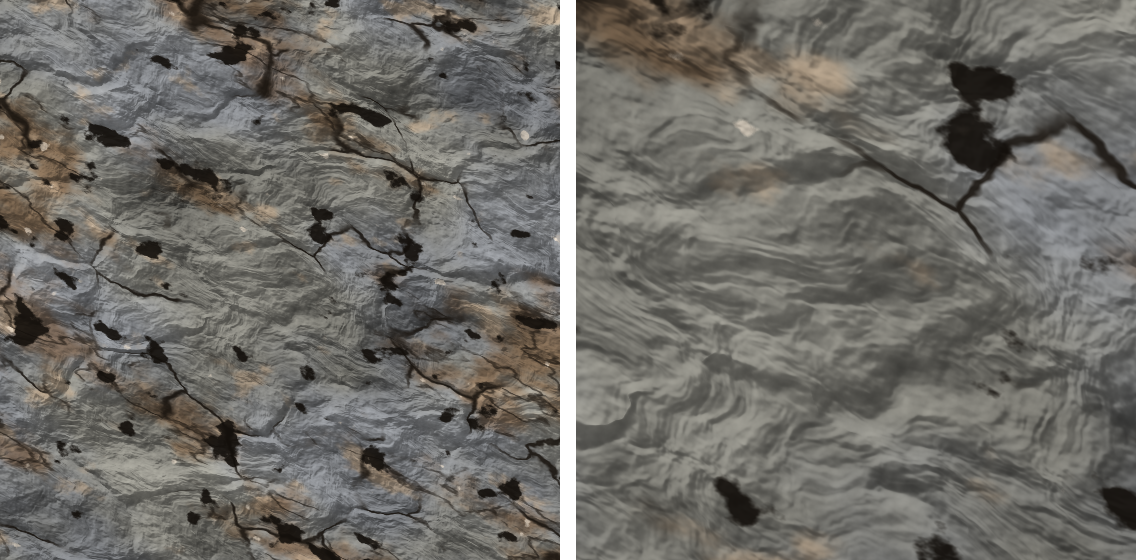
Left: the whole. Right: its middle third, enlarged.
Give the GLSL for this texture, as a WebGL 1 fragment shader.

```glsl
precision highp float;
uniform vec2 u_resolution;

vec2 hash2(vec2 p) {
  vec3 q = fract(p.xyx * vec3(0.1031, 0.1030, 0.0973));
  q += dot(q, q.yzx + 33.33);
  return fract((q.xx + q.yz) * q.zy);
}

float gradientDot(vec2 cell, vec2 offset) {
  float angle = 6.2832 * hash2(cell).x;
  return dot(vec2(cos(angle), sin(angle)), offset);
}

float noise(vec2 p) {
  vec2 i = floor(p), f = fract(p);
  vec2 u = f * f * f * (f * (f * 6.0 - 15.0) + 10.0);
  vec2 x = vec2(1.0, 0.0);
  return mix(mix(gradientDot(i, f), gradientDot(i + x, f - x), u.x),
             mix(gradientDot(i + x.yx, f - x.yx), gradientDot(i + 1.0, f - 1.0), u.x), u.y);
}

float fbm(vec2 p) {
  float sum = 0.0, amplitude = 1.0;
  for (int i = 0; i < 6; i++) {
    sum += amplitude * noise(p);
    p = mat2(1.6, 1.2, -1.2, 1.6) * p + 7.3;
    amplitude *= 0.47;
  }
  return sum;
}

// Layers dip towards the lower right and are squeezed across the dip.
vec2 strata(vec2 p) {
  return vec2(0.8 * (0.92 * p.x - 0.39 * p.y), 1.25 * (0.39 * p.x + 0.92 * p.y)) + 5.0;
}

// Tilted plates: x = tilt height, y = distance to the plate border.
vec2 plates(vec2 p) {
  vec2 cell = floor(p), nearestOffset = vec2(0.0), nearestId = vec2(0.0);
  float first = 9.0, second = 9.0;
  for (int j = -1; j <= 1; j++) {
    for (int i = -1; i <= 1; i++) {
      vec2 id = cell + vec2(float(i), float(j));
      vec2 offset = p - id - hash2(id);
      float d = length(offset);
      if (d < first) {
        second = first;
        first = d;
        nearestOffset = offset;
        nearestId = id;
      } else {
        second = min(second, d);
      }
    }
  }
  float border = second - first;
  float tilt = dot(nearestOffset, hash2(nearestId + 41.0) - 0.5);
  return vec2((0.25 + 1.4 * tilt) * smoothstep(0.0, 0.25, border), border);
}

// x = height, y = distance to the plate border.
vec2 rock(vec2 p) {
  vec2 q = strata(p);
  q += 0.06 * vec2(fbm(q * 6.0), fbm(q * 6.0 + 17.0));
  vec2 plate = plates(q * 7.0);
  return vec2(fbm(q * 6.5) + 0.8 * plate.x, plate.y);
}

void main() {
  vec2 p = gl_FragCoord.xy / u_resolution;
  vec2 q = strata(p);
  vec2 surface = rock(p);

  // Relief lit from the upper left
  float slope = (surface.x - rock(p + 0.0022 * vec2(-0.5, 0.86)).x) / 0.0143;
  float light = 0.5 * slope / sqrt(1.0 + 0.25 * slope * slope);
  float broad = fbm(q * 4.0 + 31.0);
  float grain = fbm(p * 75.0);
  float tone = 0.435 + 0.15 * light + 0.12 * broad + 0.07 * surface.x + 0.06 * grain;

  // Blue and olive greys
  float hue = smoothstep(-0.3, 0.35, fbm(q * 3.0 + 63.0));
  vec3 color = tone * mix(vec3(1.02, 1.01, 0.95), vec3(0.98, 1.0, 1.03), hue);

  // Brown dirt in bands along the layers
  float band = fbm(q * vec2(2.6, 5.0) + 11.0) + 0.3 * fbm(q * 19.0);
  float dirt = smoothstep(0.08, 0.5, band);
  color = mix(color, color * vec3(0.86, 0.72, 0.6), dirt);

  // Tan stains and small pale chips
  float stain = smoothstep(0.28, 0.6, fbm(q * 11.0 + 83.0) + 0.25 * band);
  color = mix(color, (tone + 0.1) * vec3(1.12, 0.98, 0.82), 0.7 * stain);
  float chip = smoothstep(0.5, 0.6, noise(q * 32.0 + 5.0) + 0.14 * grain + 0.12 * band);
  color = mix(color, (tone + 0.3) * vec3(1.03, 0.97, 0.89), 0.7 * chip);

  // Broken cracks, wider within the dirt
  float presence = smoothstep(-0.02, 0.3, fbm(q * 5.0 + 47.0) + 0.4 * band);
  float crack = presence * (1.0 - smoothstep(0.01, 0.05 + 0.07 * dirt, surface.y));
  float fissureLine = abs(fbm(q * vec2(5.0, 9.0) + 71.0));
  float fissure = smoothstep(0.0, 0.25, band) * (1.0 - smoothstep(0.005, 0.055, fissureLine));
  color = mix(color, vec3(0.09, 0.07, 0.05), 0.85 * max(crack, 0.7 * fissure));

  // Dark pits
  float pit = smoothstep(0.36, 0.5, fbm(q * 15.0 + 23.0) + 0.35 * band - 0.15 * surface.x);
  color = mix(color, vec3(0.07, 0.055, 0.04), 0.9 * pit);

  gl_FragColor = vec4(clamp(color, 0.0, 1.0), 1.0);
}
```
